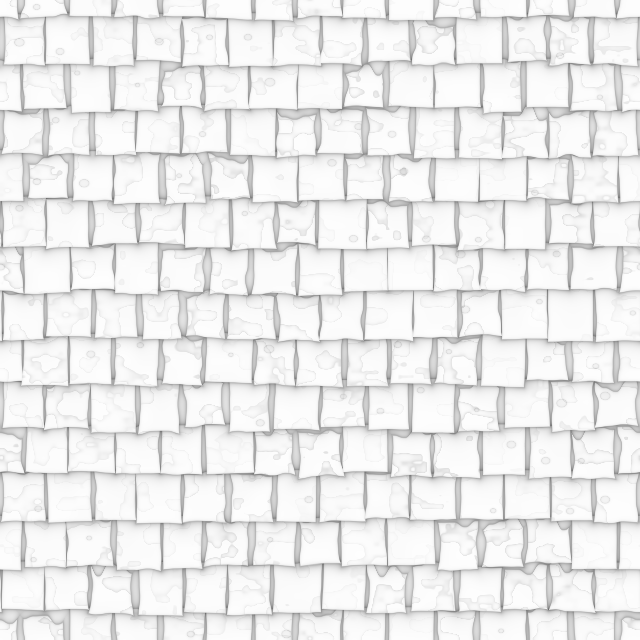
Give the GLSL for this texture map, as a Shadertoy shader.

```glsl
const float TILES = 14.0;         // tiles across and rows down
const float ROW_SHIFT = 0.6;      // height of the lowest full row edge, in tiles
const float TILE_TOP = 1.12;      // tile height, tucked under the row above
const float SEAM_JITTER = 0.10;
const float SEAM_GAP = 0.07;
const float EDGE_DROP = 0.14;     // variation of the lower edges
const float TILT = 0.07;
const float BOW = 0.055;          // inward curve of the sides
const float ROUGHNESS = 0.07;
const float TOP_WEAR = 0.42;
const float DENT_LEVEL = 0.58;
const float DENT_DEPTH = 0.11;
const float PEBBLE_CHANCE = 0.3;
const float WHITE = 0.995;

float hash(vec2 p) {
    return fract(sin(dot(p, vec2(127.1, 311.7))) * 43758.5453);
}

float noise(vec2 p) {
    vec2 i = floor(p), f = fract(p);
    f = f * f * f * (f * (f * 6.0 - 15.0) + 10.0);
    return mix(mix(hash(i), hash(i + vec2(1, 0)), f.x),
               mix(hash(i + vec2(0, 1)), hash(i + vec2(1, 1)), f.x), f.y);
}

float boxDistance(vec2 p, vec2 halfSize) {
    vec2 d = abs(p) - halfSize;
    return length(max(d, 0.0)) + min(max(d.x, d.y), 0.0);
}

// Seam centre offset and half gap, shared by the tiles on both sides
vec2 seam(vec2 id) {
    id = mod(id, TILES);
    return vec2((hash(id + 31.7) - 0.5) * SEAM_JITTER,
                max(hash(id + 57.3) * SEAM_GAP - 0.012, 0.002));
}

// Signed distance to one worn tile; p is measured from its lower left
float tileDistance(vec2 p, vec2 cell, vec2 id, float wear) {
    vec2 leftSeam = seam(cell), rightSeam = seam(cell + vec2(1, 0));
    float left = leftSeam.x + leftSeam.y;
    float right = 1.0 + rightSeam.x - rightSeam.y;
    float bottom = (hash(id + 3.1) - 0.5) * EDGE_DROP;
    vec2 halfSize = 0.5 * vec2(right - left, TILE_TOP - bottom);
    vec2 q = p - 0.5 * vec2(left + right, TILE_TOP + bottom);

    float angle = (hash(id + 8.9) - 0.5) * TILT;
    q = mat2(cos(angle), sin(angle), -sin(angle), cos(angle)) * q;

    vec2 grain = p * 3.2 + id * 17.3;
    q += ROUGHNESS * (0.25 + wear) * (vec2(noise(grain), noise(grain + 40.0)) - 0.5);

    vec2 unit = clamp(q / halfSize, -1.0, 1.0);
    halfSize += BOW * wear * (unit.yx * unit.yx - 1.0) * vec2(1.0, 0.5);
    float body = boxDistance(q, halfSize);

    // Ragged upper edge
    float ragged = TILE_TOP - TOP_WEAR * wear * wear * noise(vec2(p.x * 4.0, 0.0) + id * 9.7);
    return max(body, (p.y - ragged) * 0.8);
}

// Brightness of the tile face: rim, shallow dents and small round marks
float tileFace(vec2 p, vec2 id, float wear, float d, float aa) {
    float face = WHITE - 0.09 * exp(min(d, 0.0) / 0.022);

    vec2 grain = p * vec2(2.6, 3.2) + id * 11.9;
    float relief = 0.75 * noise(grain) + 0.25 * noise(grain * 2.3 + 5.0);
    float depth = relief - DENT_LEVEL;
    float dent = smoothstep(-aa, aa, depth) * exp(-max(depth, 0.0) / 0.055);
    face -= DENT_DEPTH * (0.25 + wear) * dent;

    vec2 spot = vec2(hash(id + 12.4), hash(id + 19.6)) * vec2(0.7, 0.75) + 0.15;
    float radius = mix(0.05, 0.11, hash(id + 23.8));
    float pebble = length((p - spot) * vec2(1.0, 1.25)) - radius;
    float marked = step(hash(id + 71.2), PEBBLE_CHANCE);
    face -= marked * (0.035 * (1.0 - smoothstep(-aa, aa, pebble))
                    + 0.10 * exp(-abs(pebble) / 0.013));

    return face - 0.012 * noise(grain * 0.7 + 3.0);
}

void mainImage(out vec4 fragColor, in vec2 fragCoord) {
    vec2 p = fragCoord / iResolution.xy * TILES;
    p.y -= ROW_SHIFT;
    float aa = 0.7 * TILES / min(iResolution.x, iResolution.y);
    float shade = WHITE;

    // Lay the rows upward, each one overlapping the row below it
    for (int j = -1; j <= 1; j++) {
        float row = floor(p.y) + float(j);
        float x = p.x - 0.5 * mod(row, 2.0);
        float shadow = 1.0, cover = 0.0, face = WHITE;

        for (int i = -1; i <= 1; i++) {
            vec2 cell = vec2(floor(x) + float(i), row);
            vec2 id = mod(cell, TILES);
            vec2 local = vec2(x, p.y) - cell;
            float wear = hash(id + 44.5);
            float d = tileDistance(local, cell, id, wear);
            float outside = max(d, 0.0);

            // Crack line, contact shadow and soft falloff
            shadow *= 1.0 - 0.15 * exp(-outside / 0.015)
                          - 0.17 * exp(-outside / 0.06)
                          - 0.06 * exp(-outside / 0.13);
            float inside = 1.0 - smoothstep(-aa, aa, d);
            face = mix(face, tileFace(local, id, wear, d, aa), inside);
            cover = max(cover, inside);
        }
        shade = mix(shade * shadow, face, cover);
    }
    fragColor = vec4(vec3(clamp(shade, 0.0, 1.0)), 1.0);
}
```
